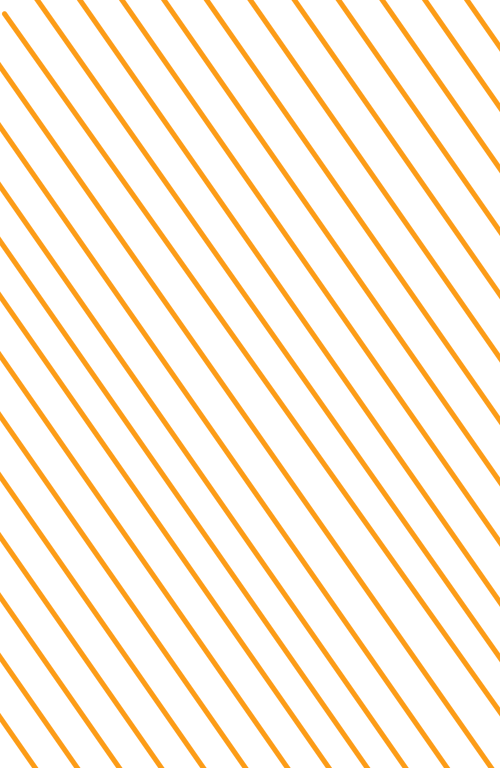
Reproduce this pattern procedurally as a Shadertoy shader.

```glsl
// Thin orange diagonal lines on white, hand-spaced with slight drift.

const vec3 PAPER = vec3(1.0);
const vec3 ORANGE = vec3(0.99, 0.61, 0.09);

// Lengths are fractions of the canvas height
const int LINE_COUNT = 24;
const float PITCH = 0.05474;       // horizontal gap between lines
const float FIRST_LINE = 0.6081;   // top crossing of the rightmost line
const float RUN = 0.6969;          // horizontal travel per unit of descent
const float HALF_WIDTH = 0.00333;
const float DRIFT = 0.0113;        // leftward shift of the middle lines
const float TILT = 0.013;          // extra slant near the short line
const float SHORT_LINE = 11.0;     // the line that starts inside the canvas

float segmentDistance(vec2 p, vec2 a, vec2 b) {
    vec2 ap = p - a, ab = b - a;
    return length(ap - ab * clamp(dot(ap, ab) / dot(ab, ab), 0.0, 1.0));
}

// Uneven spacing: the middle lines bunch to the left
float spacingDrift(float index) {
    return DRIFT * (smoothstep(1.0, 7.0, index) - smoothstep(13.5, 16.5, index));
}

// Horizontal position of a line at a given depth below the top edge
float lineX(float index, float depth) {
    float offset = index - SHORT_LINE + 0.15;
    float tilt = TILT * exp(-offset * offset);
    return FIRST_LINE - PITCH * index - spacingDrift(index)
         + RUN * depth + tilt * (depth - 0.12);
}

float lineDistance(vec2 p, float index) {
    float start = index == SHORT_LINE ? 0.018 : -0.1;
    float end = 1.1;
    return segmentDistance(p, vec2(lineX(index, start), start),
                              vec2(lineX(index, end), end));
}

void mainImage(out vec4 fragColor, in vec2 fragCoord) {
    // Depth runs downward from the top edge
    vec2 p = vec2(fragCoord.x, iResolution.y - fragCoord.y) / iResolution.y;
    float pixel = 1.0 / iResolution.y;

    // Nearest line
    float nearest = 1.0;
    for (int i = 0; i < LINE_COUNT; i++) {
        nearest = min(nearest, lineDistance(p, float(i)));
    }

    // Smooth edges
    float ink = 1.0 - smoothstep(-0.7 * pixel, 0.7 * pixel, nearest - HALF_WIDTH);
    fragColor = vec4(mix(PAPER, ORANGE, ink), 1.0);
}
```
